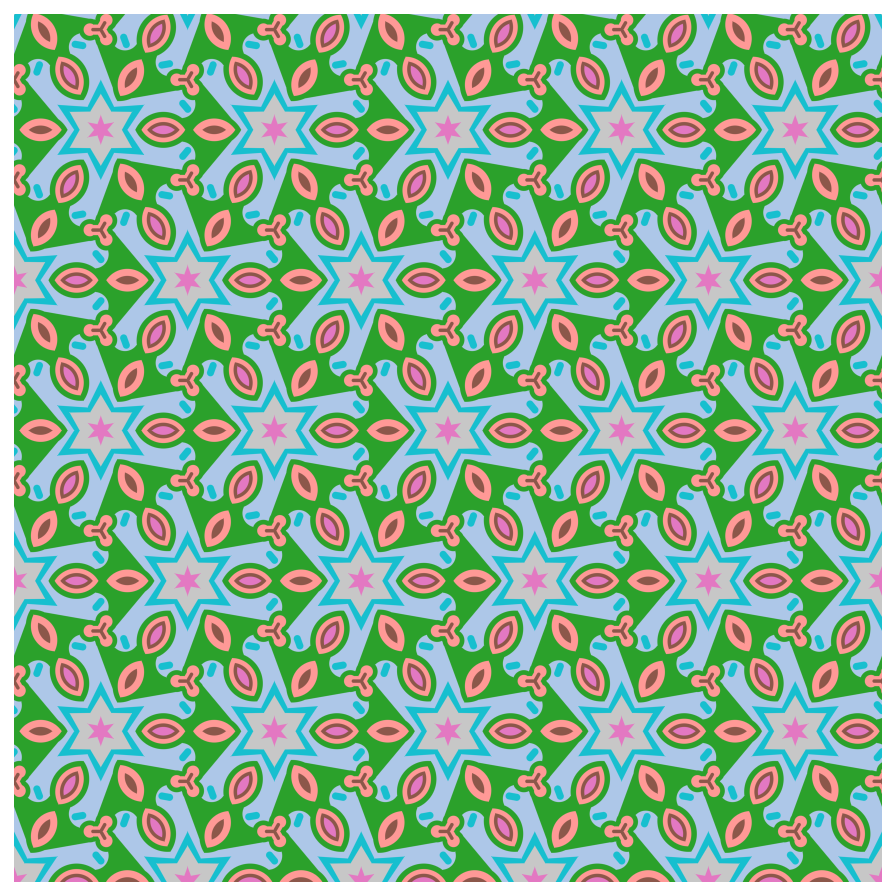
Write a WebGL 1 fragment shader that draws this pattern.

```glsl
precision highp float;
// Kaleidoscopic flower tiling: six-pointed stars on a triangular lattice, with leaves,
// swirling blue arms and trefoils. Each cell is folded into a 60 degree wedge, then
// layered from distance functions. One repeat is 222 units wide.

uniform vec2 u_resolution;

float segment(vec2 p, vec2 a, vec2 b) {
  vec2 d = b - a;
  return length(p - a - d * clamp(dot(p - a, d) / dot(d, d), 0.0, 1.0));
}

// Pointed lens along x, made of two overlapping circles.
float leaf(vec2 p, float offset, float radius) {
  return length(vec2(p.x, abs(p.y) + offset)) - radius;
}

// Edge of a six-pointed star, in a wedge whose tip lies on the x axis.
float star(vec2 p, float tip, float notch) {
  vec2 normal = normalize(vec2(0.5 * notch, tip - 0.866 * notch));
  return dot(normal, vec2(p.x - tip, abs(p.y)));
}

vec2 turn(vec2 p, float angle) {
  float c = cos(angle), s = sin(angle);
  return vec2(c * p.x + s * p.y, c * p.y - s * p.x);
}

// Nearest point of the triangular lattice becomes the origin.
vec2 latticeCell(vec2 p) {
  vec2 size = vec2(222.0, 222.0 * sqrt(3.0));
  vec2 a = mod(p + 0.5 * size, size) - 0.5 * size;
  vec2 b = mod(p, size) - 0.5 * size;
  return dot(a, a) < dot(b, b) ? a : b;
}

// Three rotations and a mirror leave angles from 0 to 60 degrees.
vec2 foldWedge(vec2 p) {
  float angle = atan(p.y, p.x + 1e-5);
  angle = abs(mod(angle + radians(60.0), radians(120.0)) - radians(60.0));
  return length(p) * vec2(cos(angle), sin(angle));
}

void main() {
  vec2 uv = gl_FragCoord.xy / u_resolution;
  float unitsPerCanvas = 222.0 / 0.19375;
  float soft = 0.7 * unitsPerCanvas / u_resolution.x;
  vec2 p = foldWedge(latticeCell((uv - vec2(0.5, 0.5195)) * unitsPerCanvas));

  vec3 blue = vec3(0.68, 0.78, 0.91);
  vec3 green = vec3(0.17, 0.63, 0.17);
  vec3 salmon = vec3(1.0, 0.6, 0.59);
  vec3 brown = vec3(0.55, 0.34, 0.29);
  vec3 magenta = vec3(0.89, 0.47, 0.76);
  vec3 cyan = vec3(0.09, 0.75, 0.81);
  vec3 grey = vec3(0.78);

  // Parts with threefold symmetry about the trefoil centre.
  float arm = length(p) - 50.0;
  float island = 1e3, trefoil = 1e3, vein = 1e3;
  vec2 q = p - vec2(111.0, 64.09);
  for (int i = 0; i < 3; i++) {
    arm = min(arm, segment(q, vec2(-71.0, -42.0), vec2(-8.0, -31.0)) - 18.0);
    island = min(island, segment(q, vec2(0.2, -37.8), vec2(-6.2, -30.2)) - 4.5);
    trefoil = min(trefoil, segment(q, vec2(0.0), vec2(-14.0, 0.0)) - 6.5);
    trefoil = min(trefoil, length(q + vec2(14.0, 0.0)) - 8.0);
    vein = min(vein, segment(q, vec2(0.0), vec2(-10.0, 0.0)) - 2.2);
    q = mat2(-0.5, 0.866025, -0.866025, -0.5) * q;
  }

  // Leaves on the two mirror axes.
  float ringedLeaf = leaf(p - vec2(80.0, 0.0), 16.5, 32.5);
  float plainLeaf = leaf(turn(p, radians(60.0)) - vec2(77.0, 0.0), 17.9, 32.4);

  // Blue ground, cut back by a green margin around leaves and trefoils.
  float margin = min(min(ringedLeaf - 7.0, plainLeaf - 6.5), trefoil - 6.0);
  float ground = max(arm, -margin);
  vec3 color = mix(blue, green, smoothstep(-soft, soft, ground));
  color = mix(cyan, color, smoothstep(-soft, soft, island));

  // Salmon shapes with brown and magenta cores.
  float flesh = min(min(ringedLeaf, plainLeaf), trefoil);
  float core = min(min(ringedLeaf + 6.0, plainLeaf + 9.0), vein);
  color = mix(salmon, color, smoothstep(-soft, soft, flesh));
  color = mix(brown, color, smoothstep(-soft, soft, core));
  color = mix(magenta, color, smoothstep(-soft, soft, ringedLeaf + 10.5));

  // Nested stars.
  vec2 s = turn(p, radians(30.0));
  color = mix(cyan, color, smoothstep(-soft, soft, star(s, 64.0, 34.0)));
  color = mix(grey, color, smoothstep(-soft, soft, star(s, 46.0, 27.0)));
  color = mix(magenta, color, smoothstep(-soft, soft, star(s, 19.0, 8.5)));

  // White border.
  vec2 fromCentre = abs(uv - 0.5);
  float frame = max(fromCentre.x, fromCentre.y) - 0.4844;
  float edge = 0.5 / u_resolution.x;
  color = mix(color, vec3(1.0), smoothstep(-edge, edge, frame));
  gl_FragColor = vec4(color, 1.0);
}
```
